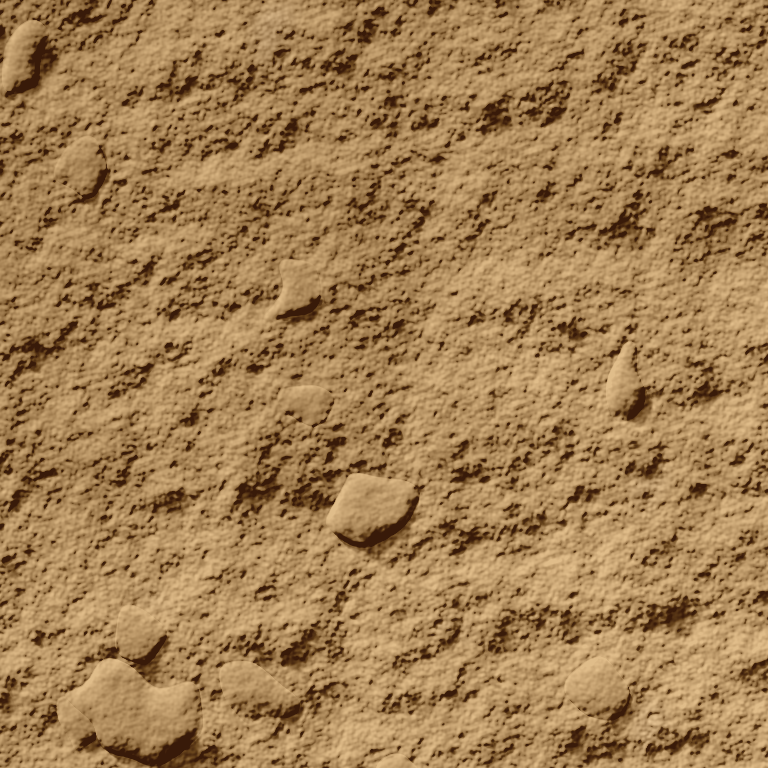
A WebGL 1 fragment shader for this texture:

```glsl
precision highp float;
uniform vec2 u_resolution;

vec2 hash2(vec2 cell) {
  vec2 k = vec2(dot(cell, vec2(127.1, 311.7)), dot(cell, vec2(269.5, 183.3)));
  return fract(sin(k) * 43758.545);
}

float gradientNoise(vec2 p) {
  vec2 cell = floor(p);
  vec2 f = p - cell;
  vec2 ease = f * f * f * (f * (f * 6.0 - 15.0) + 10.0);
  vec2 right = vec2(1.0, 0.0);
  vec2 up = vec2(0.0, 1.0);
  float a = dot(hash2(cell) * 2.0 - 1.0, f);
  float b = dot(hash2(cell + right) * 2.0 - 1.0, f - right);
  float c = dot(hash2(cell + up) * 2.0 - 1.0, f - up);
  float d = dot(hash2(cell + 1.0) * 2.0 - 1.0, f - 1.0);
  return mix(mix(a, b, ease.x), mix(c, d, ease.x), ease.y);
}

vec2 rotate(vec2 p, float angle) {
  float c = cos(angle);
  float s = sin(angle);
  return vec2(c * p.x - s * p.y, s * p.x + c * p.y);
}

// Scattered lumpy domes, more frequent toward the bottom
float clods(vec2 p, float freq, float share) {
  vec2 q = p * freq;
  q += 0.32 * vec2(gradientNoise(q * 2.1), gradientNoise(q * 2.1 + 31.7));
  vec2 cell = floor(q);
  float top = 0.0;
  for (int y = -1; y <= 1; y++) {
    for (int x = -1; x <= 1; x++) {
      vec2 id = cell + vec2(float(x), float(y));
      vec2 spot = hash2(id + 11.9);
      vec2 kind = hash2(id + 57.3);
      float radius = mix(0.25, 0.6, kind.y * kind.y);
      vec2 d = rotate(q - id - 0.2 - 0.6 * spot, 6.283 * fract(spot.x * 7.0));
      float r = length(d * vec2(1.0, 1.45)) / radius;
      float present = step(kind.x, share * (1.4 - id.y / freq));
      top = max(top, present * radius * max(0.0, 1.0 - r * r * r));
    }
  }
  return top / freq;
}

// Crumbly ground: each octave keeps a similar slope
float crumbs(vec2 p) {
  float sum = 0.0;
  float freq = 8.0;
  float slope = 0.30;
  for (int i = 0; i < 5; i++) {
    sum += slope * gradientNoise(p * freq) / freq;
    p = rotate(p, 0.7) + 3.1;
    freq *= 2.12;
    slope *= 1.22;
  }
  return sum;
}

float height(vec2 p) {
  float stones = clods(p, 7.0, 0.22);
  float lumps = clods(p + 5.3, 19.0, 0.42);
  float grains = clods(p + 9.1, 48.0, 0.7);
  float bare = 1.0 - 0.5 * smoothstep(0.0, 0.03, stones);
  return 0.5 * stones + bare * (0.5 * lumps + 0.45 * grains + 1.1 * crumbs(p));
}

// Steepest rise toward the sun decides the cast shadow
float castShadow(vec2 p, vec2 sun, float ground) {
  float rise = 0.0;
  for (int i = 1; i <= 6; i++) {
    float reach = 0.0035 * float(i) * (0.7 + 0.3 * float(i));
    rise = max(rise, (height(p + sun * reach) - ground) / reach);
  }
  return smoothstep(0.4, 1.05, rise);
}

vec3 soilColor(float tone) {
  vec3 shadowBrown = vec3(0.22, 0.10, 0.035);
  vec3 umber = vec3(0.41, 0.27, 0.11);
  vec3 sand = vec3(0.88, 0.74, 0.54);
  vec3 dark = mix(shadowBrown, umber, clamp((tone - 0.22) / 0.19, 0.0, 1.0));
  return mix(dark, sand, clamp((tone - 0.41) / 0.47, 0.0, 1.0));
}

void main() {
  vec2 p = gl_FragCoord.xy / min(u_resolution.x, u_resolution.y);
  vec2 sun = normalize(vec2(-0.55, 0.83));
  float probe = 0.0025;

  // Slope facing the sun, with highlights held back
  float ground = height(p);
  float facing = (ground - height(p + sun * probe)) / probe;
  facing /= 1.0 + 0.45 * max(facing, 0.0);
  float shadow = castShadow(p, sun, ground);

  // Broad changes of dryness and fine dust
  float dryness = 0.07 * gradientNoise(p * 4.0 + 2.7) + 0.05 * (p.x - p.y);
  float dust = 0.05 * gradientNoise(p * 210.0);
  float tone = 0.685 + 0.17 * facing - 0.26 * shadow + dryness + dust;

  // Pale chalky crust in a few places
  float crust = smoothstep(0.32, 0.6, gradientNoise(p * 6.0 + 8.4));
  vec3 color = soilColor(tone);
  color = mix(color, color * vec3(1.04, 1.07, 1.16), crust);
  gl_FragColor = vec4(color, 1.0);
}
```
